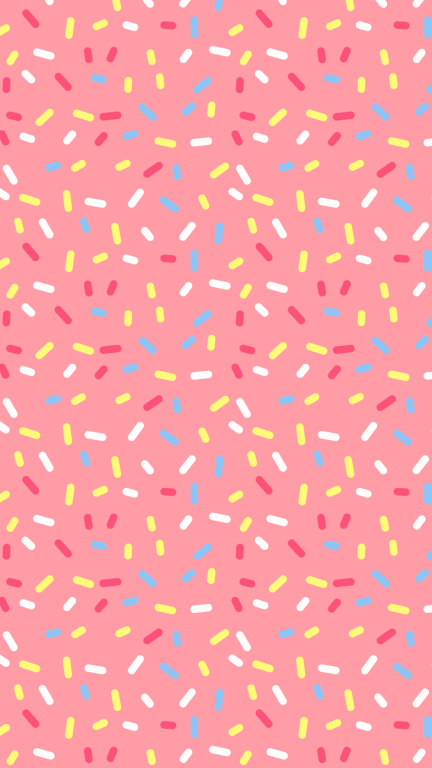
This pattern is drawn by a WebGL 2 fragment shader. Its source:

```glsl
#version 300 es
precision highp float;
// Scattered candy sprinkles in yellow, white, rose and blue on a pink ground.

#define TILE_SIZE 0.54        // repeat of the scatter, in canvas widths
#define TILE_CELLS vec2(7.0, 8.0)
#define JITTER 0.42           // wander of each sprinkle inside its cell
#define RADIUS 0.0087         // half thickness, in canvas widths
#define SHORT_HALF 0.0098     // half length between the round ends
#define LONG_HALF 0.0167
#define LONG_SHARE 0.5
#define SEED 4.0

uniform vec2 u_resolution;
out vec4 fragColor;

const float TAU = 6.2831853;
const vec3 PINK = vec3(1.0, 0.61, 0.65);
const vec3 YELLOW = vec3(1.0, 0.98, 0.47);
const vec3 WHITE = vec3(1.0, 0.99, 0.99);
const vec3 ROSE = vec3(0.99, 0.32, 0.48);
const vec3 BLUE = vec3(0.55, 0.77, 0.96);

vec3 hash32(vec2 p) {
    vec3 q = fract(p.xyx * vec3(0.1031, 0.1030, 0.0973));
    q += dot(q, q.yxz + 33.33);
    return fract((q.xxy + q.yzz) * q.zyx);
}

// Distance to a round-ended bar along direction dir.
float capsule(vec2 p, vec2 dir, float halfLength) {
    float along = clamp(dot(p, dir), -halfLength, halfLength);
    return length(p - along * dir) - RADIUS;
}

// Strided cell order keeps the colour shares even; chance breaks up its rows.
vec3 sprinkleColor(vec2 cell, float chance) {
    float total = TILE_CELLS.x * TILE_CELLS.y;
    float order = (cell.x + cell.y * TILE_CELLS.x) * 13.0 / total;
    float pick = fract(order + 0.3 * chance);
    if (pick < 0.36) return YELLOW;
    if (pick < 0.62) return WHITE;
    if (pick < 0.82) return ROSE;
    return BLUE;
}

void main() {
    vec2 p = gl_FragCoord.xy / u_resolution.x;
    float edge = 0.75 / u_resolution.x;
    vec2 cellSize = TILE_SIZE / TILE_CELLS;
    float nearRow = floor(p.y / cellSize.y);
    vec3 color = PINK;

    // Staggered rows, visiting every cell whose sprinkle can reach this point.
    for (float j = -1.0; j <= 1.0; j++) {
        float row = nearRow + j;
        float stagger = 0.5 * mod(row, 2.0);
        float nearColumn = floor(p.x / cellSize.x - stagger);
        for (float i = -1.0; i <= 1.0; i++) {
            vec2 cell = vec2(nearColumn + i, row);
            vec2 wrapped = mod(cell, TILE_CELLS);
            vec3 place = hash32(wrapped + SEED);
            vec3 kind = hash32(wrapped + SEED + 61.0);

            vec2 center = cell + vec2(stagger, 0.0) + 0.5 + JITTER * (place.xy - 0.5);
            float angle = TAU * place.z;
            float halfLength = kind.x < LONG_SHARE ? LONG_HALF : SHORT_HALF;
            float d = capsule(p - center * cellSize, vec2(cos(angle), sin(angle)), halfLength);
            color = mix(sprinkleColor(wrapped, kind.y), color, smoothstep(-edge, edge, d));
        }
    }
    fragColor = vec4(color, 1.0);
}
```
